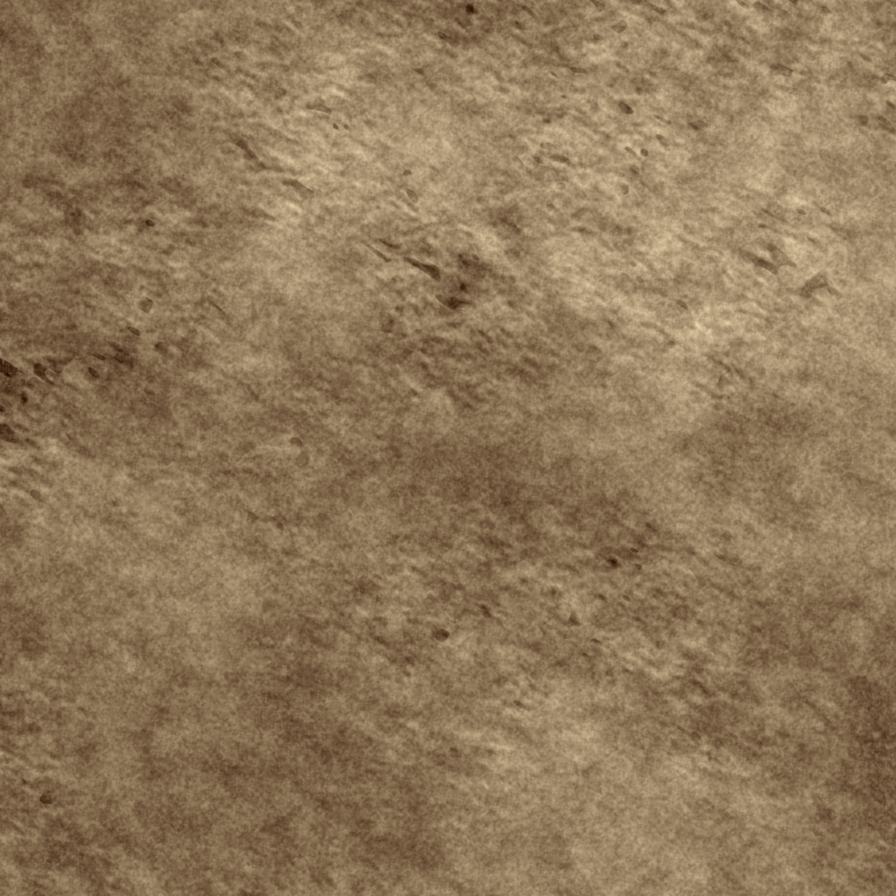
Reproduce this texture procedurally as a three.js fragment shader.

```glsl
// Weathered brown parchment: soft stains, slanted fibrous mottling, pits and fine grain.
varying vec2 vUv;

const vec3 MEAN_COLOR = vec3(0.551, 0.457, 0.340);
const vec3 TONE_TINT = vec3(1.0, 1.04, 0.92);     // colour change per unit of tone
const vec3 SPECK_COLOR = vec3(0.60, 0.55, 0.43);

const float FIBRE_ANGLE = -0.55;                  // slant of the fibres, radians
const vec2 STAIN_SCALE = vec2(3.2, 4.0);
const vec2 MOTTLE_SCALE = vec2(24.0, 40.0);       // along, across the fibres
const vec2 RELIEF_SCALE = vec2(85.0, 150.0);
const vec2 PIT_SCALE = vec2(60.0, 120.0);
const float GRAIN_SCALE = 230.0;

const float STAIN_AMOUNT = 0.33;
const float MOTTLE_AMOUNT = 0.24;
const float RELIEF_AMOUNT = 0.15;
const float PIT_DEPTH = 0.17;
const float GRAIN_AMOUNT = 0.17;

float hash(vec2 p) {
  vec3 q = fract(vec3(p.xyx) * 0.1031);
  q += dot(q, q.yzx + 33.33);
  return fract((q.x + q.y) * q.z);
}

// Value noise, centred on zero.
float noise(vec2 p) {
  vec2 cell = floor(p);
  vec2 f = fract(p);
  f = f * f * (3.0 - 2.0 * f);
  float low = mix(hash(cell), hash(cell + vec2(1.0, 0.0)), f.x);
  float high = mix(hash(cell + vec2(0.0, 1.0)), hash(cell + 1.0), f.x);
  return mix(low, high, f.y) - 0.5;
}

float fbm(vec2 p) {
  float sum = 0.0;
  float amplitude = 0.5;
  for (int i = 0; i < 5; i++) {
    sum += amplitude * noise(p);
    p = mat2(1.6, 1.2, -1.2, 1.6) * p + 17.3;
    amplitude *= 0.55;
  }
  return sum;
}

vec2 rotate(vec2 p, float angle) {
  float c = cos(angle);
  float s = sin(angle);
  return vec2(c * p.x + s * p.y, c * p.y - s * p.x);
}

float softSpot(vec2 p, vec2 centre, vec2 radius) {
  vec2 d = (p - centre) / radius;
  return exp(-dot(d, d));
}

// Broad light and dark areas of the sheet.
float stains(vec2 p) {
  vec2 warped = p + 0.10 * vec2(fbm(p * 6.0 + 3.0), fbm(p * 6.0 + 41.0));
  float tone = STAIN_AMOUNT * fbm(warped * STAIN_SCALE + 8.7);
  tone += 0.055 * softSpot(warped, vec2(0.60, 0.70), vec2(0.70, 0.20));
  tone -= 0.085 * softSpot(warped, vec2(0.54, 0.47), vec2(0.14, 0.08));
  tone -= 0.080 * softSpot(warped, vec2(0.34, 0.20), vec2(0.16, 0.15));
  tone -= 0.060 * softSpot(warped, vec2(0.42, 1.00), vec2(0.35, 0.07));
  float side = smoothstep(0.36, 0.52, abs(warped.x - 0.5));
  tone -= 0.085 * side * softSpot(warped, vec2(0.5, 0.27), vec2(2.0, 0.20));
  return tone;
}

void main() {
  vec2 fibre = rotate(vUv, FIBRE_ANGLE);
  float stain = stains(vUv);

  // Roughness is patchy and strongest in the upper half.
  float upper = smoothstep(0.35, 0.75, vUv.y);
  float rough = smoothstep(-0.16, 0.20, fbm(vUv * 6.0 + 61.0) + 0.12 * upper - 0.05);

  // Slanted mottling bent by small wobbles, with finer isotropic cloudiness.
  vec2 wobble = 0.012 * vec2(noise(vUv * 30.0), noise(vUv * 30.0 + 70.0));
  float mottle = fbm((fibre + wobble) * MOTTLE_SCALE) * (0.7 + 0.5 * rough);
  mottle += 0.6 * fbm(vUv * 50.0 + 23.0);

  // Bumps lit from the upper left.
  vec2 bump = (fibre + wobble) * RELIEF_SCALE;
  float relief = noise(bump) - noise(bump + vec2(0.3, -0.7));

  // Small elongated pits gathered in clusters.
  float pit = smoothstep(0.20, 0.36, noise((fibre + wobble) * PIT_SCALE + 90.0));
  pit *= smoothstep(0.0, 0.25, noise(vUv * 24.0 + 12.0)) * rough;

  float grain = 0.6 * noise(vUv * GRAIN_SCALE);
  grain += 0.6 * noise(rotate(vUv, 0.6) * GRAIN_SCALE * 1.8 + 7.0);

  float tone = stain + MOTTLE_AMOUNT * mottle - PIT_DEPTH * pit;
  tone += RELIEF_AMOUNT * relief * (0.2 + 0.8 * rough) + GRAIN_AMOUNT * grain;
  vec3 color = MEAN_COLOR + TONE_TINT * tone;

  // Pale dusty specks inside the dark stains.
  float speck = smoothstep(0.22, 0.42, noise(vUv * GRAIN_SCALE * 1.2 + 55.0));
  float dark = 1.0 - smoothstep(-0.12, 0.0, stain);
  color = mix(color, SPECK_COLOR, 0.35 * speck * dark);

  gl_FragColor = vec4(color, 1.0);
}
```
